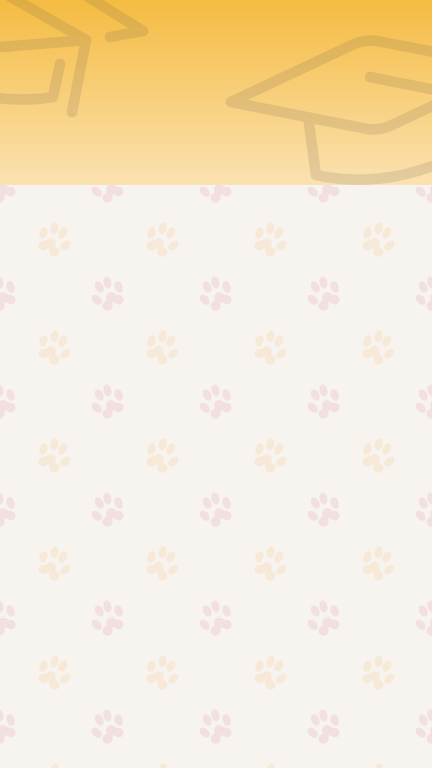
Write a WebGL 2 fragment shader that draws this pattern.

```glsl
#version 300 es
precision highp float;
// A pale page of staggered paw prints in two tints, under a golden header
// with faint outlined graduation caps. Paws are ellipses and blended discs
// on a repeated grid; caps are rounded line and curve distances.

uniform vec2 u_resolution;
out vec4 fragColor;

// Layout: the canvas is WIDTH units wide, y runs down from the top
const float WIDTH = 432.0;
const float HEADER = 185.0;
const float SPACING = 108.0;
const float TILE = 433.0;
const float SEAM = 1.4;
const float STROKE = 5.3;

const vec3 PAGE = vec3(0.969, 0.953, 0.937);
const vec3 PINK = vec3(0.949, 0.875, 0.875);
const vec3 PEACH = vec3(0.969, 0.914, 0.847);
const vec3 GOLD_TOP = vec3(0.957, 0.735, 0.255);
const vec3 GOLD_LOW = vec3(0.985, 0.885, 0.695);
const vec3 INK = vec3(0.40, 0.35, 0.30);
const float INK_ALPHA = 0.16;

// Toes: centre and lean from the vertical
const vec3 TOES[4] = vec3[4](
    vec3(-11.3, 5.7, -0.80), vec3(-8.8, -7.0, -0.48),
    vec3(-0.6, -11.6, -0.20), vec3(10.6, -7.0, -0.32));
const vec2 TOE_SIZE = vec2(3.9, 5.9);

float smoothUnion(float a, float b, float k) {
    float h = max(k - abs(a - b), 0.0) / k;
    return min(a, b) - h * h * k * 0.25;
}

float pawDistance(vec2 p) {
    // Three-lobed pad
    float d = length(p - vec2(3.2, 3.2)) - 5.0;
    d = smoothUnion(d, length(p - vec2(10.8, 5.6)) - 4.7, 3.0);
    d = smoothUnion(d, length(p - vec2(-0.4, 11.8)) - 4.9, 3.0);
    for (int i = 0; i < 4; i++) {
        vec2 q = p - TOES[i].xy;
        float c = cos(TOES[i].z), s = sin(TOES[i].z);
        q = vec2(c * q.x + s * q.y, s * q.x - c * q.y);
        d = min(d, (length(q / TOE_SIZE) - 1.0) * TOE_SIZE.x);
    }
    return d;
}

float segment(vec2 p, vec2 a, vec2 b) {
    vec2 ab = b - a;
    return length(p - a - ab * clamp(dot(p - a, ab) / dot(ab, ab), 0.0, 1.0));
}

// Quadratic curve as a short chain of segments
float curve(vec2 p, vec2 a, vec2 b, vec2 c) {
    float d = 1e5;
    vec2 last = a;
    for (int i = 1; i <= 10; i++) {
        float t = float(i) / 10.0;
        vec2 next = mix(mix(a, b, t), mix(b, c, t), t);
        d = min(d, segment(p, last, next));
        last = next;
    }
    return d;
}

float leftCap(vec2 p) {
    vec2 corner = vec2(86, 40);
    float d = segment(p, vec2(-19, -20), corner);
    d = min(d, segment(p, corner, vec2(-10, 48)));
    d = min(d, segment(p, corner, vec2(72, 112)));
    d = min(d, segment(p, vec2(60, 64), vec2(53, 97)));
    d = min(d, curve(p, vec2(53, 97), vec2(25, 102), vec2(-10, 97)));
    d = min(d, segment(p, vec2(61, -20), vec2(143, 31)));
    return min(d, segment(p, vec2(143, 31), vec2(110, 37)));
}

float rightCap(vec2 p) {
    vec2 tip = vec2(231, 102);
    // Board with rounded upper and lower corners
    float d = segment(p, tip, vec2(352, 45));
    d = min(d, curve(p, vec2(352, 45), vec2(366, 38), vec2(382, 42)));
    d = min(d, segment(p, vec2(382, 42), vec2(445, 54)));
    d = min(d, segment(p, tip, vec2(362, 128)));
    d = min(d, curve(p, vec2(362, 128), vec2(378, 132), vec2(392, 125)));
    d = min(d, segment(p, vec2(392, 125), vec2(445, 100)));
    // Tassel cord and crown
    d = min(d, segment(p, vec2(370, 77), vec2(445, 92)));
    d = min(d, segment(p, vec2(309, 124), vec2(316, 175)));
    return min(d, curve(p, vec2(316, 175), vec2(380, 189), vec2(445, 161)));
}

float cover(float d, float pixel) {
    return clamp(0.5 - d / pixel, 0.0, 1.0);
}

void main() {
    float pixel = WIDTH / u_resolution.x;
    vec2 p = vec2(gl_FragCoord.x, u_resolution.y - gl_FragCoord.y) * pixel;

    // Staggered paws; alternate rows are mirrored
    float row = mod(p.y - HEADER, TILE);
    vec2 g = vec2(p.x, row - 1.0);
    vec2 pinkCell = mod(g + 0.5 * SPACING, SPACING) - 0.5 * SPACING;
    vec2 peachCell = mod(g, SPACING) - 0.5 * SPACING;
    peachCell.x = -peachCell.x;
    float inTile = cover(row - TILE + SEAM, pixel);
    vec3 color = mix(PAGE, PINK, cover(pawDistance(pinkCell), pixel) * inTile);
    color = mix(color, PEACH, cover(pawDistance(peachCell), pixel) * inTile);

    // Golden header with caps
    vec3 header = mix(GOLD_TOP, GOLD_LOW, clamp(p.y / HEADER, 0.0, 1.0));
    float caps = min(leftCap(p), rightCap(p)) - STROKE;
    header = mix(header, INK, INK_ALPHA * cover(caps, pixel));
    fragColor = vec4(mix(color, header, cover(p.y - HEADER, pixel)), 1.0);
}
```
